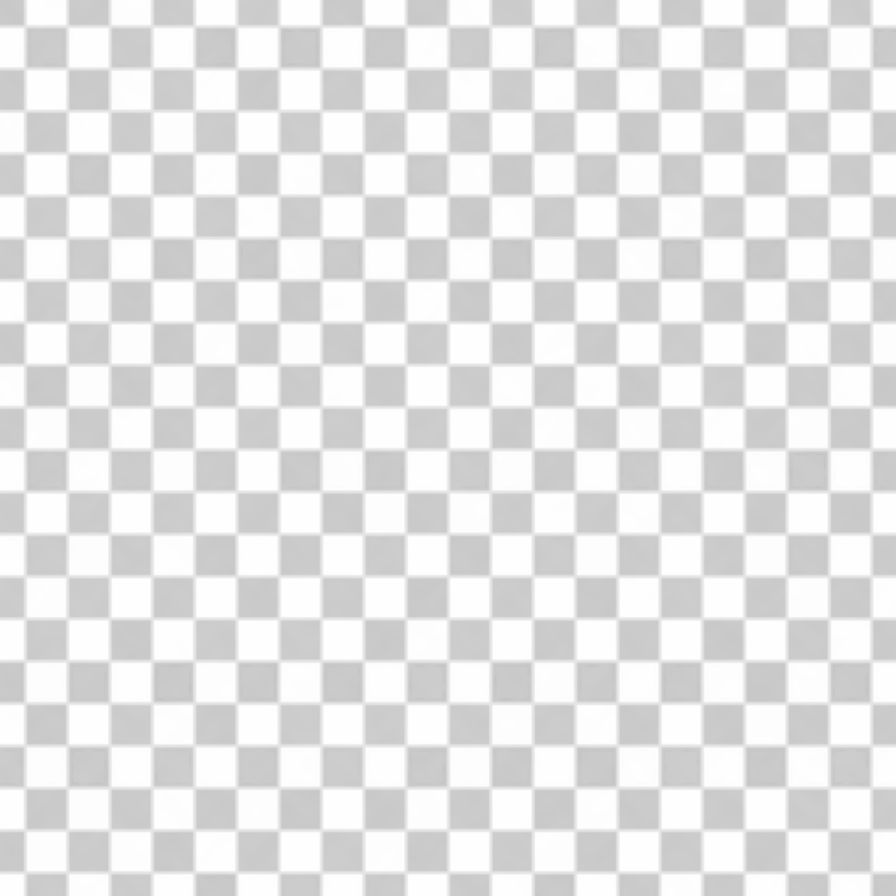
This pattern is drawn by a three.js fragment shader. Its source:

```glsl
// Soft grey and white checkerboard, about 21 squares across and down.
// Each axis gives a signed wave that eases to zero on the cell borders; their
// product picks the tone. Faint inset outlines and layered sines add wear.

varying vec2 vUv;

const float PITCH = 0.04722;                  // cell size
const vec2 FIRST_EDGE = vec2(0.0284, 0.0297); // first border from left and top
const float EDGE_SOFTNESS = 0.07;             // blur reach, in cells
const float TAU = 6.2831853;

const vec3 WHITE = vec3(0.995);
const vec3 GREY = vec3(0.795);

float hash(vec2 p) {
  return fract(sin(dot(p, vec2(127.1, 311.7))) * 4375.85);
}

// +1 in even cells, -1 in odd cells, easing to 0 at each border
float signedStripe(float x, float softness) {
  float f = fract(x);
  float parity = 1.0 - 2.0 * mod(floor(x), 2.0);
  return parity * smoothstep(0.0, softness, min(f, 1.0 - f));
}

// Thin square outline centred in a cell
float squareOutline(vec2 local, float halfSize, float width) {
  vec2 d = abs(local);
  float dist = abs(max(d.x, d.y) - halfSize);
  return 1.0 - smoothstep(0.0, width, dist);
}

// Gentle uneven tone from layered sines, roughly -1 to 1
float mottle(vec2 p) {
  float broad = sin(p.x * 5.3 + 1.7 * sin(p.y * 3.1));
  float fine = sin(p.y * 7.9 + 2.1 * sin(p.x * 4.7));
  return 0.5 * (broad + fine);
}

// Outline strength: recurring rows are more worn, with a change per cell
float outlineWear(vec2 cell) {
  float row = smoothstep(0.2, 0.9, cos(TAU * (cell.y - 1.2) / 2.43));
  return row * mix(0.25, 1.0, hash(cell));
}

void main() {
  vec2 fromTopLeft = vec2(vUv.x, 1.0 - vUv.y);
  vec2 p = (fromTopLeft - FIRST_EDGE) / PITCH + 1.0;
  vec2 cell = floor(p);
  vec2 local = fract(p) - 0.5;

  // Checker tone: 1 is grey, 0 is white, one half on the borders
  float checker = signedStripe(p.x, EDGE_SOFTNESS) * signedStripe(p.y, EDGE_SOFTNESS);
  float greyness = 0.5 + 0.5 * checker;
  vec3 color = mix(WHITE, GREY, greyness);

  // Wear: broken inset outline, uneven tone and a small shift per cell
  float broken = 0.55 + 0.45 * mottle(p * 2.3);
  float outline = squareOutline(local, 0.39, 0.05) * outlineWear(cell) * broken;
  color -= outline * mix(0.012, 0.03, greyness);
  color += mottle(p) * mix(0.001, 0.005, greyness);
  color += (hash(cell + 17.0) - 0.5) * mix(0.004, 0.012, greyness);

  gl_FragColor = vec4(clamp(color, 0.0, 1.0), 1.0);
}
```
